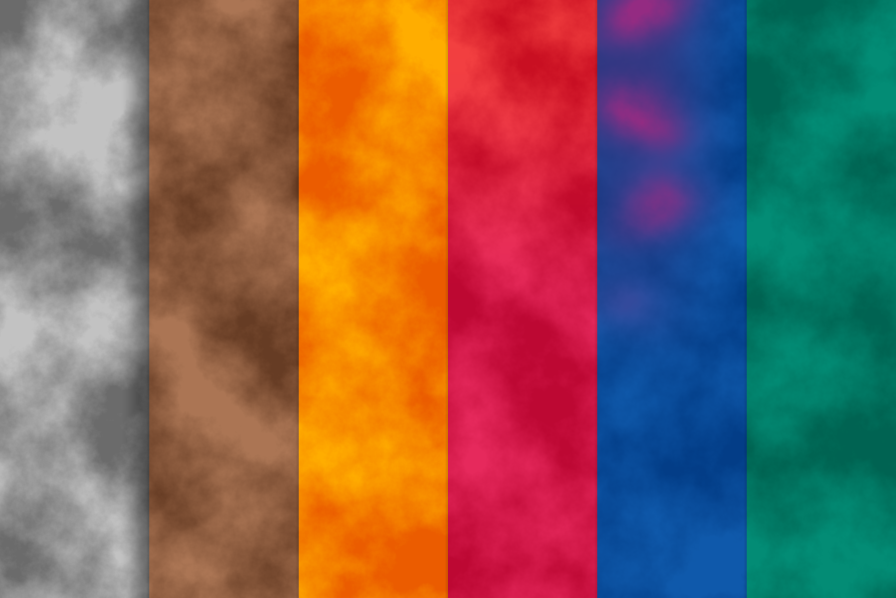
Give the GLSL for this texture, as a WebGL 2 fragment shader.

```glsl
#version 300 es
precision highp float;
// Six upright bands of mottled pigment: grey, brown, amber, crimson, blue, green.
// One gradient-noise cloud field shades every band between a dark and a light tone;
// height-dependent tints warm the crimson and lay violet glows over the blue.

#define BANDS 6
#define CLOUD_SCALE 5.2
#define CLOUD_CONTRAST 1.05
#define OCTAVES 7
#define OCTAVE_GAIN 0.54
#define GRAIN 0.025
#define SEAM_SHADE 0.12
#define SEAM_WIDTH 0.025
#define GLOW_TOP 0.814
#define GLOW_SPACING 0.17

uniform vec2 u_resolution;
out vec4 outColor;

const vec3 DARK[BANDS] = vec3[BANDS](
    vec3(0.42), vec3(0.40, 0.235, 0.14), vec3(0.92, 0.36, 0.0),
    vec3(0.74, 0.03, 0.20), vec3(0.01, 0.24, 0.53), vec3(0.0, 0.39, 0.32));
const vec3 LIGHT[BANDS] = vec3[BANDS](
    vec3(0.76), vec3(0.67, 0.46, 0.33), vec3(1.0, 0.68, 0.0),
    vec3(0.90, 0.16, 0.36), vec3(0.06, 0.35, 0.67), vec3(0.01, 0.55, 0.46));
const vec3 SCARLET_DARK = vec3(0.79, 0.06, 0.13);
const vec3 SCARLET_LIGHT = vec3(0.95, 0.25, 0.25);
const vec3 INDIGO = vec3(0.21, 0.21, 0.50);
const vec3 VIOLET = vec3(0.58, 0.17, 0.51);

// Unit gradient for a lattice cell, from an integer hash
vec2 cellGradient(vec2 cell) {
    uvec2 q = uvec2(ivec2(cell) + 4096);
    uint h = q.x * 73856u ^ q.y * 19349669u;
    h = (h ^ (h >> 15u)) * 2246822u + 3266489u;
    h = (h ^ (h >> 13u)) * 668265263u;
    h ^= h >> 16u;
    float angle = float(h & 65535u) / 65536.0 * 6.28318;
    return vec2(cos(angle), sin(angle));
}

float gradientNoise(vec2 p) {
    vec2 cell = floor(p), f = p - cell;
    vec2 w = f * f * f * (f * (f * 6.0 - 15.0) + 10.0);
    vec2 e = vec2(1.0, 0.0);
    float a = dot(cellGradient(cell), f);
    float b = dot(cellGradient(cell + e.xy), f - e.xy);
    float c = dot(cellGradient(cell + e.yx), f - e.yx);
    float d = dot(cellGradient(cell + e.xx), f - e.xx);
    return mix(mix(a, b, w.x), mix(c, d, w.x), w.y);
}

float clouds(vec2 p) {
    float sum = 0.0, amplitude = 1.0;
    mat2 turn = mat2(1.6, 1.2, -1.2, 1.6);
    for (int i = 0; i < OCTAVES; i++) {
        sum += amplitude * gradientNoise(p);
        p = turn * p + vec2(17.3, 9.1);
        amplitude *= OCTAVE_GAIN;
    }
    return sum;
}

// Violet patches stepping down the left side of the blue band
float violetGlow(float across, float y, float cloud) {
    float center = 0.30 + 0.13 * sin(y * 17.0 + 2.3);
    float side = exp(-pow((across - center) / 0.27, 2.0));
    float patches = 0.5 + 0.5 * cos(6.28318 * (y - GLOW_TOP) / GLOW_SPACING);
    float fade = smoothstep(0.36, 0.80, y);
    return clamp(side * fade * (0.15 + 0.65 * patches) * (0.55 + 0.9 * cloud), 0.0, 1.0);
}

// Colour of one band; across runs 0..1 from its left to its right edge
vec3 bandColor(int band, float across, float y, float cloud) {
    vec3 dark = DARK[band], light = LIGHT[band];
    float tone = cloud;
    if (band == 2) tone += 0.22 * (0.45 - across);
    if (band == 3) {
        float warm = smoothstep(0.45, 0.95, y);
        dark = mix(dark, SCARLET_DARK, warm);
        light = mix(light, SCARLET_LIGHT, warm);
    }
    vec3 color = mix(dark, light, clamp(tone, 0.0, 1.0));
    if (band == 4) {
        float haze = smoothstep(0.30, 0.95, y) * (1.0 - smoothstep(0.35, 1.0, across));
        color = mix(color, INDIGO, 0.75 * haze);
        color = mix(color, VIOLET, violetGlow(across, y, cloud));
    }
    // Soft shadow where bands meet, broad on the grey one
    if (band == 0) color *= 1.0 - 0.38 * smoothstep(0.80, 1.0, across);
    if (band < BANDS - 1) color *= 1.0 - SEAM_SHADE * smoothstep(1.0 - SEAM_WIDTH, 1.0, across);
    return color;
}

void main() {
    vec2 uv = gl_FragCoord.xy / u_resolution;
    vec2 p = gl_FragCoord.xy / u_resolution.y;
    float cloud = 0.5 + CLOUD_CONTRAST * clouds(p * CLOUD_SCALE + vec2(3.7, 11.2));
    cloud += GRAIN * gradientNoise(p * 170.0);

    // Lay the bands from left to right with smoothed seams
    float x = uv.x * float(BANDS);
    float pixel = float(BANDS) / u_resolution.x;
    vec3 color = bandColor(0, clamp(x, 0.0, 1.0), uv.y, cloud);
    for (int i = 1; i < BANDS; i++) {
        float cover = smoothstep(-0.5 * pixel, 0.5 * pixel, x - float(i));
        color = mix(color, bandColor(i, clamp(x - float(i), 0.0, 1.0), uv.y, cloud), cover);
    }
    outColor = vec4(color, 1.0);
}
```
